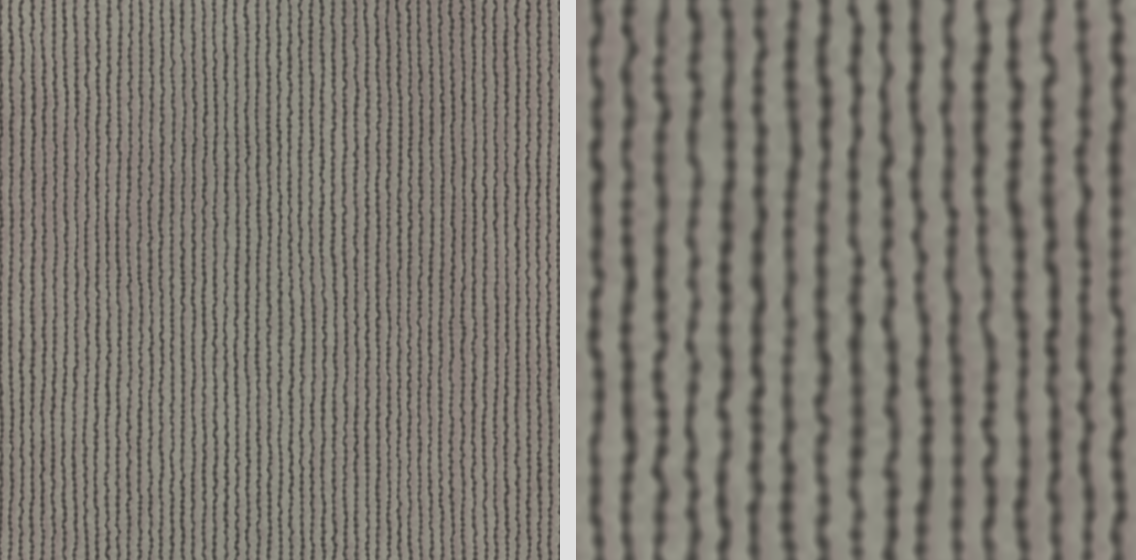
Left, the full canvas; right, a detail of the centre.
A Shadertoy shader for this texture:

```glsl
// Ribbed woven cloth: narrow vertical cords parted by dark, stitched grooves.
// Each cord shades from mauve to sage; noise bends the grooves, varies their
// depth and adds fuzz, while broad noise drifts the tint over the cloth.

const float RIBS = 52.0;      // cords across
const float STITCHES = 80.0;  // stitches down
const float TAU = 6.2831853;

const vec3 SAGE   = vec3(0.565, 0.560, 0.515);
const vec3 MAUVE  = vec3(0.545, 0.502, 0.482);
const vec3 GROOVE = vec3(0.345, 0.335, 0.315);

float hash(vec2 p) {
    vec3 q = fract(vec3(p.xyx) * 0.1031);
    q += dot(q, q.yzx + 33.33);
    return fract((q.x + q.y) * q.z);
}

// Smooth value noise in 0..1
float noise(vec2 p) {
    vec2 i = floor(p), f = fract(p);
    f = f * f * (3.0 - 2.0 * f);
    return mix(mix(hash(i), hash(i + vec2(1, 0)), f.x),
               mix(hash(i + vec2(0, 1)), hash(i + vec2(1, 1)), f.x), f.y);
}

// Noise centred on zero, in -1..1
float signedNoise(vec2 p) {
    return 2.0 * noise(p) - 1.0;
}

// Position across the cords, bent by slow and fine wobble
float cordCoord(vec2 uv) {
    float slow = signedNoise(uv * vec2(9.0, 5.0) + 7.0);
    float fine = signedNoise(uv * vec2(RIBS, STITCHES) + 31.0);
    return uv.x * RIBS + 0.16 * slow + 0.12 * fine;
}

// Stitch pulse along one groove, 0..1
float stitchPulse(float y, float groove) {
    float jitter = 0.35 * signedNoise(vec2(groove * 3.7, y * 25.0));
    float phase = y * STITCHES + hash(vec2(groove, 5.0)) + jitter;
    return 0.5 + 0.5 * cos(TAU * phase);
}

// Cord colour: mauve on the left flank, sage on the right
vec3 cordColour(float x, vec2 uv) {
    float side = fract(x) + 0.18 * signedNoise(uv * vec2(RIBS, 45.0) + 11.0);
    float drift = 0.22 * signedNoise(uv * vec2(4.0, 3.0) + 3.0)
                + 0.20 * (hash(vec2(floor(x), 17.0)) - 0.5);
    return mix(MAUVE, SAGE, smoothstep(0.15, 0.75, side + drift));
}

void mainImage(out vec4 fragColor, in vec2 fragCoord) {
    vec2 uv = fragCoord / iResolution.xy;
    float x = cordCoord(uv);
    float groove = round(x);

    // Groove profile, widened and darkened at each stitch
    float pulse = stitchPulse(uv.y, groove);
    float wear = noise(vec2(groove * 1.7, uv.y * 30.0) + 50.0);
    float width = 0.26 + 0.07 * pulse + 0.06 * wear;
    float height = smoothstep(0.0, width, abs(x - groove));
    vec3 hollow = GROOVE * (1.16 - 0.24 * pulse - 0.16 * wear);
    vec3 colour = mix(hollow, cordColour(x, uv), height);

    // Fibre fuzz and broad unevenness
    float fuzz = signedNoise(uv * vec2(RIBS * 3.0, STITCHES * 2.2));
    float patchTone = signedNoise(uv * vec2(5.0, 4.0) + 21.0);
    colour *= 1.0 + 0.045 * fuzz + 0.03 * patchTone;

    // Cool tint near the middle, warmer towards the sides
    float warmth = abs(uv.x - 0.45) - 0.22;
    colour += vec3(0.025, 0.0, 0.003) * warmth;

    fragColor = vec4(clamp(colour, 0.0, 1.0), 1.0);
}
```
